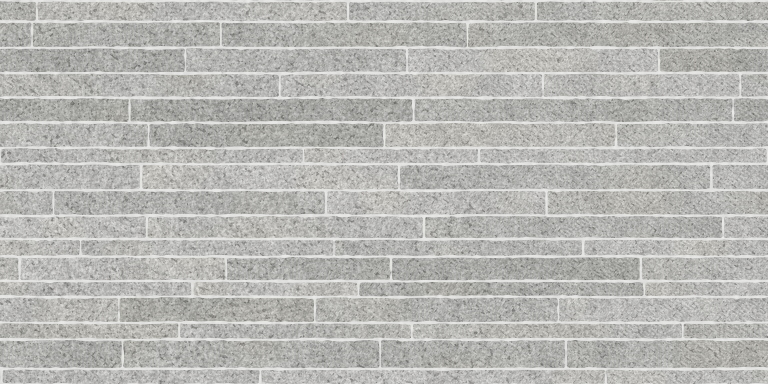
Give the GLSL for this texture, as a WebGL 1 fragment shader.

```glsl
precision highp float;
// Seamless wall of long grey granite strips in uneven courses with pale mortar.

uniform vec2 u_resolution;

// Layout, in units of the canvas height
const float ASPECT = 2.0;
const int COURSES = 17;
const float NARROW_HEIGHT = 0.042;
const float WIDE_HEIGHT = 0.0658;
const float TALL_HEIGHT = 0.0778;      // second course; the top one takes the rest
const float COURSE_JITTER = 0.006;
const float COURSE_SHIFT = 0.0026;
const float STONES_PER_COURSE = 3.0;
const float EXTRA_STONE_CHANCE = 0.18;
const float LENGTH_JITTER = 0.44;

// Mortar
const float BED_HALF_WIDTH = 0.0031;
const float HEAD_HALF_WIDTH = 0.0024;
const float CORNER_RADIUS = 0.005;
const float BED_MEANDER = 0.0022;
const float EDGE_WOBBLE = 0.0032;
const float EDGE_SOFTNESS = 0.0012;

// Granite surface
const float GRAIN_SCALE = 215.0;
const float GRAIN_STRENGTH = 0.17;
const float FINE_GRAIN_STRENGTH = 0.12;
const float PEPPER_STRENGTH = 0.14;
const float MOTTLE_STRENGTH = 0.042;
const float SMUDGE_CHANCE = 0.18;
const float SMUDGE_RADIUS = 0.011;
const float SMUDGE_STRENGTH = 0.09;

const vec3 DARK_STONE = vec3(0.656, 0.657, 0.646);
const vec3 LIGHT_STONE = vec3(0.748, 0.746, 0.739);
const vec3 WARM_STAIN = vec3(0.006, 0.003, -0.010);
const vec3 MORTAR = vec3(0.890, 0.890, 0.886);

float hash(vec2 p) {
  return fract(sin(dot(p, vec2(127.1, 311.7))) * 43758.5);
}

float noise(vec2 p) {
  vec2 cell = floor(p);
  vec2 f = fract(p);
  f = f * f * (3.0 - 2.0 * f);
  float low = mix(hash(cell), hash(cell + vec2(1.0, 0.0)), f.x);
  float high = mix(hash(cell + vec2(0.0, 1.0)), hash(cell + vec2(1.0)), f.x);
  return mix(low, high, f.y);
}

// Narrow courses alternate near the bottom, with a single one higher up
float courseHeight(float course) {
  bool alternate = course < 7.0 && mod(course, 2.0) < 0.5;
  bool single = abs(course - 10.0) < 0.5;
  if (alternate || single) return NARROW_HEIGHT;
  return course < 1.5 ? TALL_HEIGHT : WIDE_HEIGHT;
}

// Stone number wrapped around the course
float wrapIndex(float k, float count) {
  return floor(mod(k + 0.5, count));
}

// Jittered position of head joint k, in stone lengths
float headJoint(float k, float count, float course) {
  float random = hash(vec2(wrapIndex(k, count) + 3.0, course + 41.0));
  return k + (random - 0.5) * LENGTH_JITTER;
}

// Speckled granite colour
vec3 granite(vec2 p, vec2 local, float height, vec2 id) {
  vec3 color = mix(DARK_STONE, LIGHT_STONE, hash(id + 7.3));
  float mottle = noise(p * 14.0 + id * 5.0) + noise(p * 37.0) - 1.0;

  // Turned grain lattice, so that it never lines up with the courses
  vec2 g = mat2(0.8, 0.6, -0.6, 0.8) * p * GRAIN_SCALE;
  float grain = noise(g) - 0.5;
  float fineGrain = noise(g.yx * 1.73 + 19.0) - 0.5;
  float pepper = smoothstep(0.70, 0.92, noise(g * 0.85 + 53.0));
  color += mottle * MOTTLE_STRENGTH + grain * GRAIN_STRENGTH;
  color += fineGrain * FINE_GRAIN_STRENGTH - pepper * PEPPER_STRENGTH;
  color += WARM_STAIN * smoothstep(0.5, 0.9, noise(p * 6.0 + id * 3.0));

  // Occasional dark inclusion
  vec2 center = vec2(0.1 + 0.4 * hash(id + 2.1), height * mix(0.3, 0.7, hash(id + 4.7)));
  float smudge = 1.0 - smoothstep(0.3, 1.0, length(local - center) / SMUDGE_RADIUS);
  return color - smudge * SMUDGE_STRENGTH * step(hash(id + 9.9), SMUDGE_CHANCE);
}

void main() {
  vec2 uv = gl_FragCoord.xy / u_resolution;
  vec2 p = uv * vec2(ASPECT, 1.0);
  float meander = (noise(p * vec2(16.0, 9.0)) - 0.5) * BED_MEANDER;
  float y = fract(p.y + COURSE_SHIFT + meander);

  // Course containing this point
  float course = 0.0, bottom = 0.0, top = 1.0, edge = 0.0;
  for (int i = 0; i < COURSES - 1; i++) {
    float n = float(i);
    edge += courseHeight(n);
    float bed = edge + (hash(vec2(n, 17.0)) - 0.5) * COURSE_JITTER;
    if (bed <= y) { bottom = bed; course = n + 1.0; }
    else top = min(top, bed);
  }

  // Stone within the course
  float count = STONES_PER_COURSE + step(hash(vec2(course, 29.0)), EXTRA_STONE_CHANCE);
  float along = uv.x * count - fract(course * 0.382 + 0.25 * hash(vec2(course, 5.0)));
  float k = floor(along + 0.5);
  if (along < headJoint(k, count, course)) k -= 1.0;
  float left = headJoint(k, count, course);
  float right = headJoint(k + 1.0, count, course);
  float unit = ASPECT / count;
  vec2 id = vec2(wrapIndex(k, count), course);

  // Rounded, slightly ragged stone outline
  vec2 inset = vec2(min(along - left, right - along) * unit, min(y - bottom, top - y));
  inset -= vec2(HEAD_HALF_WIDTH, BED_HALF_WIDTH);
  float inside = min(min(inset.x, inset.y), CORNER_RADIUS - length(max(CORNER_RADIUS - inset, 0.0)));
  inside += (noise(p * 62.0) - 0.5) * EDGE_WOBBLE;
  float soft = max(EDGE_SOFTNESS, 0.6 / u_resolution.y);

  vec3 stone = granite(p, vec2((along - left) * unit, y - bottom), top - bottom, id);
  vec3 mortar = MORTAR + (noise(p * 110.0) - 0.5) * 0.05;
  gl_FragColor = vec4(mix(mortar, stone, smoothstep(-soft, soft, inside)), 1.0);
}
```
